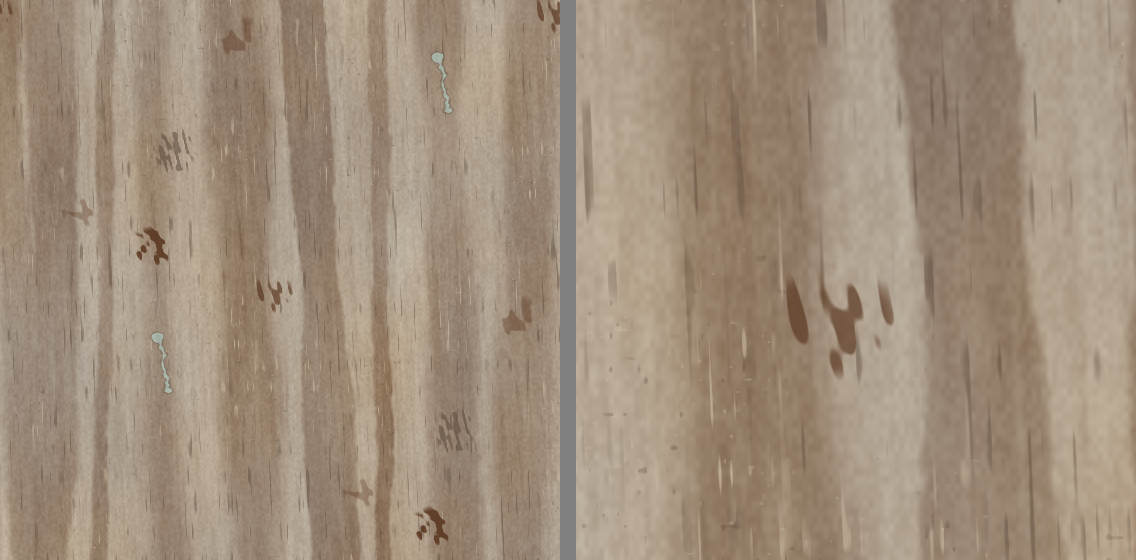
Left, the full canvas; right, a detail of the centre.
This texture is drawn by a Shadertoy shader. Its source:

```glsl
const vec3 DARK_WOOD = vec3(0.510, 0.418, 0.340);
const vec3 PALE_WOOD = vec3(0.730, 0.680, 0.612);
const vec3 WARM_TINT = vec3(0.030, 0.000, -0.045);
const vec3 STAIN_BROWN = vec3(0.34, 0.20, 0.11);
const vec3 CRACK_BROWN = vec3(0.33, 0.26, 0.21);
const vec3 SCRATCH_PALE = vec3(0.82, 0.76, 0.67);
const vec3 DRIP_MINT = vec3(0.68, 0.75, 0.70);
const float BASE_TONE = 0.84;
const float BAND_DEPTH = 0.66;
const float CLOUD_DEPTH = 0.34;
const float STREAK_DEPTH = 0.30;
const float GRAIN_DEPTH = 0.42;

// Each band: centre at mid height, half width, lean, edge softness
const int BAND_COUNT = 9;
const vec4 BANDS[BAND_COUNT] = vec4[](
    vec4(0.095, 0.036, 0.010, 0.008), vec4(0.030, 0.036, 0.065, 0.010),
    vec4(0.186, 0.014, -0.012, 0.005), vec4(0.282, 0.026, 0.030, 0.025),
    vec4(0.437, 0.050, 0.045, 0.022), vec4(0.570, 0.037, 0.068, 0.004),
    vec4(0.682, 0.015, 0.012, 0.004), vec4(0.802, 0.036, 0.030, 0.014),
    vec4(0.940, 0.045, -0.030, 0.020));

float hash(vec2 p) {
    vec3 q = fract(p.xyx * 0.1031);
    q += dot(q, q.yzx + 33.33);
    return fract((q.x + q.y) * q.z);
}

float noise(vec2 p) {
    vec2 cell = floor(p), f = fract(p);
    f = f * f * (3.0 - 2.0 * f);
    return mix(mix(hash(cell), hash(cell + vec2(1, 0)), f.x),
               mix(hash(cell + vec2(0, 1)), hash(cell + vec2(1, 1)), f.x), f.y);
}

float fbm(vec2 p) {
    float sum = 0.0, weight = 0.5;
    for (int i = 0; i < 4; i++) {
        sum += weight * noise(p);
        p = p * 2.03 + 17.3;
        weight *= 0.5;
    }
    return sum / 0.9375;
}

// Dark bands with wandering, slightly ragged edges
float bandCover(vec2 p) {
    float cover = 0.0;
    float ragged = 0.010 * (fbm(p * vec2(50.0, 32.0)) - 0.5);
    for (int i = 0; i < BAND_COUNT; i++) {
        vec4 band = BANDS[i];
        float seed = float(i) * 13.7;
        float wander = 0.022 * (fbm(vec2(seed, p.y * 5.0)) - 0.5);
        float halfWidth = band.y * (0.65 + 0.7 * noise(vec2(seed + 5.0, p.y * 4.0)));
        float centre = band.x + band.z * (0.5 - p.y) + wander;
        float edge = abs(p.x - centre) - halfWidth + ragged;
        float strength = mix(0.55, 1.0, noise(vec2(seed + 9.0, p.y * 3.0)));
        cover = max(cover, strength * (1.0 - smoothstep(-band.w, band.w, edge)));
    }
    return cover;
}

// Offset from a site repeated on a half-step diagonal lattice
vec2 latticeOffset(vec2 p, vec2 site) {
    vec2 a = fract(p - site + 0.5) - 0.5;
    vec2 b = fract(p - site) - 0.5;
    return dot(a, a) < dot(b, b) ? a : b;
}

// Cluster of short broken marks
float marks(vec2 p, vec2 site, vec2 size, vec2 frequency) {
    vec2 d = latticeOffset(p, site);
    float falloff = length(d / size);
    vec2 slanted = vec2(d.x + 0.2 * d.y, d.y + 0.3 * d.x);
    float broken = noise(slanted * frequency + site * 91.0 + 200.0);
    return smoothstep(0.46, 0.62, broken + 0.22 - 0.42 * falloff)
         * (1.0 - smoothstep(0.8, 1.2, falloff));
}

// Blob with a thin crooked trail below; x is paint, y is its shadow
vec2 drip(vec2 p) {
    vec2 d = latticeOffset(p, vec2(0.281, 0.398));
    float ragged = 0.005 * (noise(d * 210.0 + 300.0) - 0.5);
    float head = length(d * vec2(1.0, 1.1)) - 0.009;
    float path = 0.007 - 0.10 * d.y + 0.007 * (noise(vec2(7.0, d.y * 65.0 + 90.0)) - 0.5);
    float trail = max(abs(d.x - path) - 0.0022, abs(d.y + 0.045) - 0.048);
    float foot = length((d - vec2(0.020, -0.095)) * vec2(0.7, 1.2)) - 0.004;
    float shape = min(min(head, trail), foot) + ragged;
    return vec2(1.0 - smoothstep(-0.001, 0.0018, shape),
                1.0 - smoothstep(0.0, 0.005, shape));
}

void mainImage(out vec4 fragColor, in vec2 fragCoord) {
    vec2 p = fragCoord / iResolution.xy;
    vec2 along = vec2(p.x + 0.04 * p.y, p.y);

    // Wood tone
    float cover = bandCover(p);
    float cloud = fbm(along * vec2(11.0, 4.0) + 40.0);
    float streak = 0.5 * noise(along * vec2(75.0, 4.0)) + 0.5 * noise(along * vec2(210.0, 9.0));
    float grain = 0.5 * noise(p * vec2(330.0, 210.0)) + 0.5 * fbm(p * vec2(110.0, 55.0) + 70.0);
    float tone = BASE_TONE - BAND_DEPTH * cover + CLOUD_DEPTH * (cloud - 0.5)
               + STREAK_DEPTH * (streak - 0.5) + GRAIN_DEPTH * (grain - 0.5);
    vec3 color = mix(DARK_WOOD, PALE_WOOD, tone);
    color += WARM_TINT * (fbm(along * vec2(7.0, 3.0) + 120.0) - 0.45) * 1.6;

    // Cracks, pale scratches and specks
    float worn = smoothstep(0.40, 0.68, fbm(p * vec2(14.0, 7.0) + 60.0));
    float crack = smoothstep(0.80, 0.97, noise(along * vec2(260.0, 20.0) + 400.0));
    float scratch = smoothstep(0.82, 0.97, noise(along * vec2(290.0, 26.0) + 500.0));
    float speck = smoothstep(0.90, 0.98, noise(p * 270.0 + 700.0));
    float pit = smoothstep(0.88, 0.98, noise(p * vec2(240.0, 150.0) + 800.0));
    color = mix(color, CRACK_BROWN, 0.42 * crack * (1.0 - 0.7 * worn) + 0.30 * pit * worn);
    color = mix(color, SCRATCH_PALE, worn * (scratch * (0.2 + 0.5 * cover) + 0.35 * speck));

    // Stains and dark flecks
    float stain = 0.85 * marks(p, vec2(0.277, 0.560), vec2(0.042, 0.034), vec2(105.0, 80.0));
    stain = max(stain, 0.65 * marks(p, vec2(0.485, 0.475), vec2(0.040, 0.032), vec2(110.0, 45.0)));
    stain = max(stain, 0.32 * marks(p, vec2(0.140, 0.620), vec2(0.040, 0.025), vec2(100.0, 75.0)));
    stain = max(stain, 0.38 * marks(p, vec2(0.425, 0.930), vec2(0.040, 0.040), vec2(70.0, 55.0)));
    color = mix(color, STAIN_BROWN, stain);
    float flecks = marks(p, vec2(0.312, 0.730), vec2(0.035, 0.045), vec2(210.0, 85.0));
    color = mix(color, CRACK_BROWN, 0.5 * flecks);

    // Paint drips
    vec2 paint = drip(p);
    color = mix(color, CRACK_BROWN, 0.45 * paint.y);
    color = mix(color, DRIP_MINT + 0.10 * (grain - 0.5), 0.85 * paint.x);

    fragColor = vec4(clamp(color, 0.0, 1.0), 1.0);
}
```
